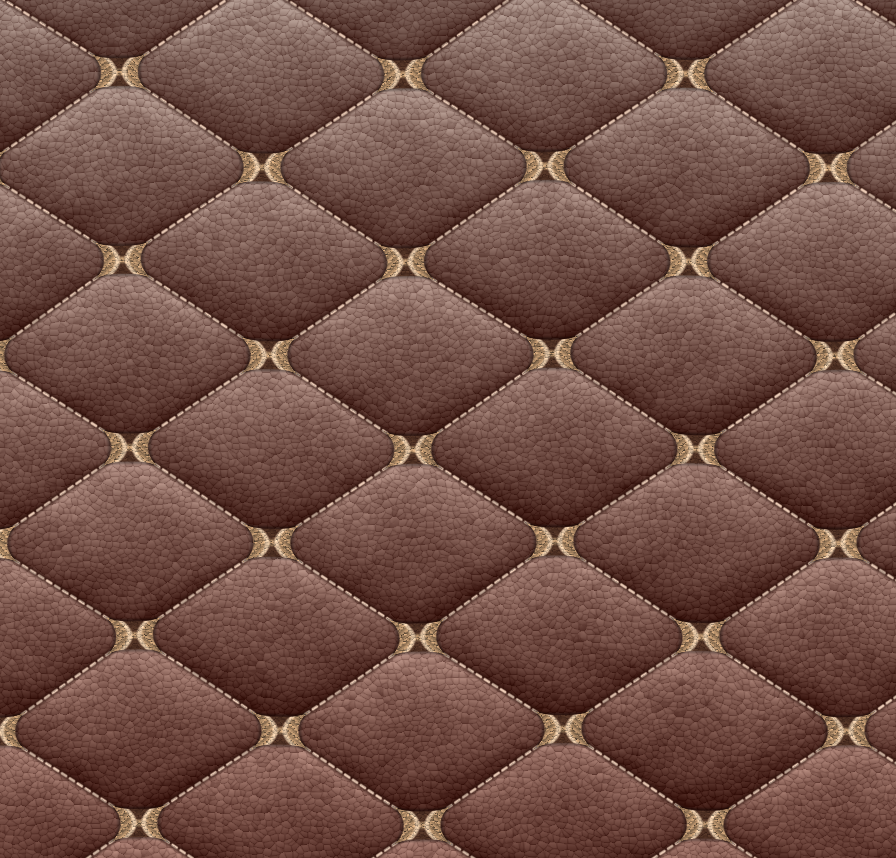
Reproduce this texture procedurally as a WebGL 2 fragment shader.

```glsl
#version 300 es
precision highp float;
// Quilted brown leather: a slightly skewed lattice of padded diamonds, seamed with
// pale dashed stitches and tied by gold thread at each crossing. Pads are shaded
// from their local diamond coordinates; the grain is cellular noise.
uniform vec2 u_resolution;
out vec4 outColor;

// Lengths are fractions of the canvas height.
const vec2 PITCH = vec2(0.3300, 0.2188);    // full diamond width and height
const vec2 ANCHOR = vec2(0.474, 0.6957);    // one crossing of the lattice
const float SKEW = 0.029;                   // sideways drift per unit height
const float WOBBLE = 0.0016;                // uneven hand of the seams
const float STITCHES = 18.0;                // stitches along one diamond side
const float STITCH_HALF_LENGTH = 0.0028;
const float STITCH_RADIUS = 0.0015;
const float KNOT_WIDTH = 0.0160;
const float KNOT_REACH = 0.042;
const float GRAIN_SCALE = 135.0;            // leather pebbles per canvas height
const float GRAIN_DEPTH = 0.30;
const float PAD_VARIATION = 0.08;

const vec3 SHADOW = vec3(0.23, 0.095, 0.07);
const vec3 SHEEN = vec3(0.63, 0.51, 0.47);
const vec3 GROOVE = vec3(0.19, 0.08, 0.055);
const vec3 STITCH = vec3(0.89, 0.77, 0.69);
const vec3 GOLD = vec3(0.68, 0.54, 0.40);
const vec3 CREAM = vec3(0.90, 0.79, 0.67);

float hash(vec2 p) {
    return fract(sin(dot(p, vec2(127.1, 311.7))) * 43758.5453);
}

// Embossed pebbles: dark creases between cells, each lit from above.
float leatherGrain(vec2 p) {
    p += 0.35 * sin(p.yx * 0.37 + 1.6 * sin(p * 0.13));
    vec2 cell = floor(p), toNearest = vec2(0.0);
    float first = 8.0, second = 8.0, tone = 0.0;
    for (int y = -1; y <= 1; y++)
    for (int x = -1; x <= 1; x++) {
        vec2 id = cell + vec2(x, y);
        vec2 offset = id + vec2(hash(id), hash(id + 71.3)) - p;
        float d = length(offset);
        if (d < first) {
            second = first;
            first = d;
            toNearest = offset;
            tone = hash(id + 19.7);
        } else {
            second = min(second, d);
        }
    }
    float crease = 1.0 - smoothstep(0.0, 0.34, second - first);
    return 0.45 * (tone - 0.5) - 0.7 * toNearest.y - 0.55 * crease + 0.19;
}

// Soft light on a pad; pad is -1..1 between opposite corners.
float padTone(vec2 pad) {
    float inset = 1.0 - abs(pad.x) - abs(pad.y);
    float rim = exp(-5.0 * max(inset, 0.0));
    float facing = 2.0 * smoothstep(-0.4, 0.4, pad.y) - 1.0;
    return 0.55 + 0.33 * pad.y + 0.30 * rim * facing - 0.2 * pow(abs(pad.x), 4.0);
}

// Coverage of a row of slanted dashes along one seam.
float stitchMask(float across, float along, float seamLength, float blur) {
    float x = (fract(along * STITCHES) - 0.5) * seamLength / STITCHES + 0.5 * across;
    float d = length(vec2(max(abs(x) - STITCH_HALF_LENGTH, 0.0), across));
    return smoothstep(blur, -blur, d - STITCH_RADIUS);
}

// Frayed gold threads pulled into two back-to-back arcs around a dark notch.
vec3 knotColor(vec2 n, vec2 p, float blur) {
    float fray = leatherGrain(p * vec2(230.0, 300.0));
    float fibre = sin(n.y * 700.0 + abs(n.x) * 620.0 + 3.0 * fray);
    float arc = abs(n.x) - 0.0045 - 34.0 * n.y * n.y;
    vec3 color = GOLD * (0.92 + 0.14 * fibre + 0.4 * fray);
    float notch = smoothstep(blur, -blur, arc) * smoothstep(0.002, 0.006, abs(n.y));
    color = mix(color, GROOVE, 0.75 * notch);
    float thread = smoothstep(0.0045, 0.001, abs(arc - 0.001));
    return mix(color, CREAM * (1.0 + 0.3 * fray), 0.8 * thread);
}

void main() {
    vec2 p = gl_FragCoord.xy / u_resolution.y;
    float blur = 1.0 / u_resolution.y;

    // Lattice coordinates: seams lie on whole numbers of either axis.
    vec2 q = p - ANCHOR;
    q.x += SKEW * q.y;
    q += WOBBLE * sin(q.yx * vec2(17.0, 13.0) + vec2(1.0, 2.3));
    vec2 u = q / PITCH;
    vec2 lattice = vec2(u.x + u.y, u.x - u.y);
    vec2 id = floor(lattice), local = lattice - id;
    vec2 pad = vec2(local.x + local.y - 1.0, local.x - local.y);
    float seamLength = 0.5 * length(PITCH);
    float seamGap = 0.5 * PITCH.x * PITCH.y / seamLength;
    vec2 toCross = lattice - round(lattice);
    vec2 across = toCross * seamGap;
    float seamDistance = min(abs(across.x), abs(across.y));

    // Padded leather, warmer and deeper toward the foot; grain catches the light.
    float tone = padTone(pad) + PAD_VARIATION * (hash(id) - 0.5);
    float grain = leatherGrain(p * GRAIN_SCALE * vec2(0.9, 1.1));
    tone += GRAIN_DEPTH * (0.6 + 0.7 * clamp(tone, 0.0, 1.0)) * grain;
    tone += 0.04 * sin(p.x * 41.0 + 3.0 * sin(p.y * 29.0)) + 0.14 * (p.y - 0.5);
    vec3 color = mix(SHADOW, SHEEN, clamp(tone, -0.1, 1.2));
    color *= mix(vec3(1.0, 0.90, 0.88), vec3(0.99, 1.03, 1.04), p.y);
    color = mix(GROOVE, color, mix(0.35, 1.0, smoothstep(0.001, 0.006, seamDistance)));

    // Both seam families.
    float seam = max(stitchMask(across.x, lattice.y, seamLength, blur),
                     stitchMask(across.y, lattice.x, seamLength, blur));
    float wear = 0.78 + 0.28 * hash(floor(lattice * STITCHES));
    color = mix(color, STITCH * wear, seam);

    // Star-shaped knots fill the rounded pad corners.
    vec2 n = 0.5 * PITCH * vec2(toCross.x + toCross.y, toCross.x - toCross.y);
    float reach = length(n) / KNOT_REACH;
    float star = sqrt(abs(across.x * across.y)) - KNOT_WIDTH * (1.0 - reach * reach);
    color *= 1.0 - 0.35 * smoothstep(0.006, 0.0, star);
    color = mix(color, knotColor(n, p, blur), smoothstep(blur, -blur, star));

    outColor = vec4(clamp(color, 0.0, 1.0), 1.0);
}
```
